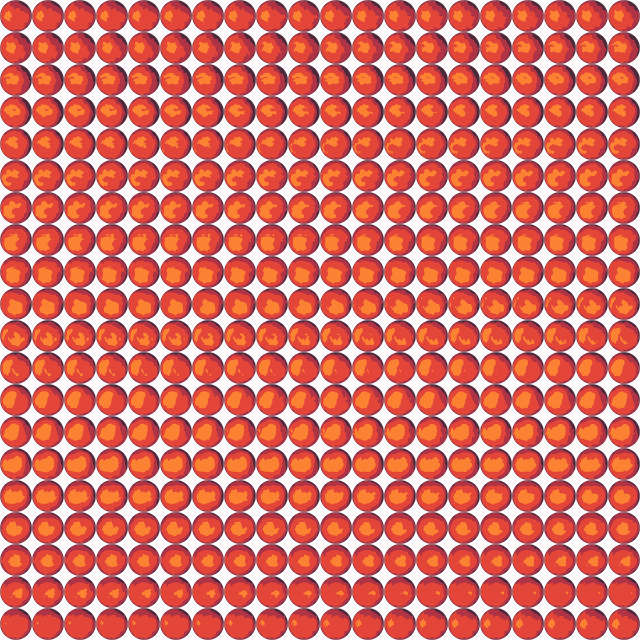
Reproduce this pattern procedurally as a WebGL 1 fragment shader.

```glsl
precision highp float;
// A square grid of touching mottled balls, shaded in four flat tones on white.
// Each cell turns the ball one step further about its upright axis, row by row,
// so the last cell leads back to the first; layered sines form the blotches.

uniform vec2 u_resolution;

#define GRID 20.0
#define RADIUS 0.495
#define RIM 0.975
#define MOTTLE 0.24
#define BLOTCH_SCALE 2.3
#define DARK_BELOW 0.15
#define CRIMSON_BELOW 0.51
#define ORANGE_ABOVE 0.93
#define LIGHT vec3(-0.28, -0.13, 0.95)
#define SAMPLES 3

const float TAU = 6.283185;
const vec3 WHITE = vec3(0.99, 0.98, 0.98);
const vec3 ORANGE = vec3(0.99, 0.51, 0.20);
const vec3 RED = vec3(0.89, 0.27, 0.22);
const vec3 CRIMSON = vec3(0.68, 0.20, 0.27);
const vec3 PLUM = vec3(0.30, 0.16, 0.23);

mat2 turn(float angle) {
  float c = cos(angle), s = sin(angle);
  return mat2(c, -s, s, c);
}

// Layered sines in space, with the axes tilted between layers
float blotches(vec3 p) {
  float sum = 0.0, weight = 0.5;
  p = p * BLOTCH_SCALE + vec3(1.7, 4.1, 2.6);
  for (int i = 0; i < 4; i++) {
    p.xy = turn(0.9) * p.xy;
    p.yz = turn(1.3) * p.yz;
    p += 0.3 * sin(p.zxy * 1.3);
    sum += weight * dot(sin(p), cos(p.yzx));
    p = p * 1.9 + 2.3;
    weight *= 0.6;
  }
  return sum;
}

// Flat tones chosen by the light level
vec3 toneColour(float level) {
  if (level < DARK_BELOW) return PLUM;
  if (level < CRIMSON_BELOW) return CRIMSON;
  return level < ORANGE_ABOVE ? RED : ORANGE;
}

vec3 ballGrid(vec2 uv) {
  vec2 cell = mod(floor(uv * GRID), GRID);
  vec2 q = (fract(uv * GRID) - 0.5) / RADIUS;
  float r = length(q);
  if (r > 1.0) return WHITE;
  if (r > RIM) return PLUM;

  // Steps run left to right, then down the rows: one full turn in all
  float step_ = cell.x + GRID * (GRID - 1.0 - cell.y);
  vec3 normal = vec3(q, sqrt(1.0 - r * r));
  vec3 surface = normal;
  surface.xz = turn(-TAU * step_ / (GRID * GRID)) * normal.xz;

  float level = dot(normal, normalize(LIGHT)) + MOTTLE * blotches(surface);
  return toneColour(level);
}

void main() {
  // Average a small grid of samples to smooth every edge
  vec3 colour = vec3(0.0);
  for (int j = 0; j < SAMPLES; j++) {
    for (int i = 0; i < SAMPLES; i++) {
      vec2 offset = (vec2(float(i), float(j)) + 0.5) / float(SAMPLES) - 0.5;
      colour += ballGrid((gl_FragCoord.xy + offset) / u_resolution);
    }
  }
  gl_FragColor = vec4(colour / float(SAMPLES * SAMPLES), 1.0);
}
```
